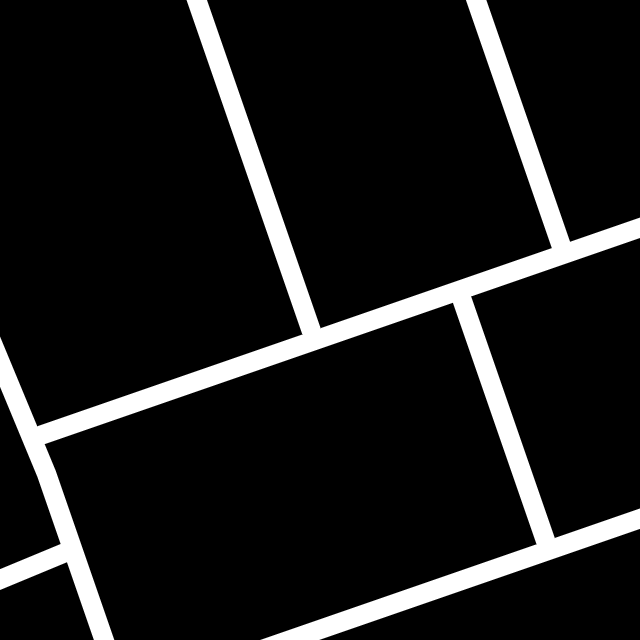
A Shadertoy shader for this pattern:

```glsl
const vec3 BLOCK_COLOR = vec3(0.0);
const vec3 LINE_COLOR = vec3(1.0);
const float LINE_WIDTH = 0.0302;
const float TILT = radians(19.1);
const vec2 CORNER = vec2(0.0508, 0.3154);  // where the first row meets the spine
const float ROW_DEPTH = 0.4295;
const float UPPER_FIRST = 0.4665;          // first upper block is wider
const float UPPER_PITCH = 0.4125;
const float LOWER_PITCH = 0.705;
const float SPINE_OFFSET = 0.0025;
const float BEND_START = -0.06;
const float BEND = 0.06;                   // extra slope of the side block
const float SIDE_ROW = -0.185;

// Distance to the nearest of the lines first, first + pitch, ...
float repeatedLine(float x, float first, float pitch) {
    float index = max(round((x - first) / pitch), 0.0);
    return abs(x - first - index * pitch);
}

// Signed distance to the gently bent spine, positive on its right
float spineSide(vec2 p) {
    return p.x - SPINE_OFFSET + BEND * max(p.y - BEND_START, 0.0);
}

// Rows and staggered joints to the right of the spine
float blockLines(vec2 p) {
    float rows = repeatedLine(-p.y, 0.0, ROW_DEPTH);
    float joints = 1.0;
    if (p.y > 0.0) {
        joints = repeatedLine(p.x, UPPER_FIRST, UPPER_PITCH);
    } else if (p.y > -ROW_DEPTH) {
        joints = repeatedLine(p.x, LOWER_PITCH, LOWER_PITCH);
    }
    return min(rows, joints);
}

// Single turned row to the left of the spine
float sideLine(vec2 p) {
    return abs(p.y - SIDE_ROW - BEND * p.x);
}

void mainImage(out vec4 fragColor, in vec2 fragCoord) {
    // Tilted frame with its origin at the corner
    vec2 p = fragCoord / iResolution.y - CORNER;
    vec2 along = vec2(cos(TILT), sin(TILT));
    p = vec2(dot(p, along), dot(p, vec2(-along.y, along.x)));

    float side = spineSide(p);
    float lines = side > 0.0 ? blockLines(p) : sideLine(p);
    float edge = min(abs(side), lines) - 0.5 * LINE_WIDTH;

    // Edge softened over one pixel
    float coverage = clamp(0.5 - edge * iResolution.y, 0.0, 1.0);
    fragColor = vec4(mix(BLOCK_COLOR, LINE_COLOR, coverage), 1.0);
}
```
